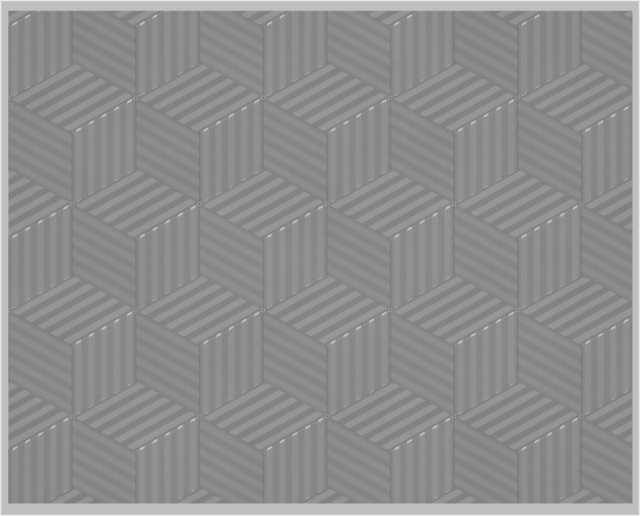
A WebGL 2 fragment shader for this pattern:

```glsl
#version 300 es
precision highp float;
// Draws a framed grey relief of stacked cubes whose three faces carry ribs.

uniform vec2 u_resolution;
out vec4 outColor;

const vec2 CANVAS = vec2(1.2427, 1.0);    // working size, height is one unit
const vec2 CUBE = vec2(0.1236, 0.1372);   // half width and side of a cube
const vec2 ORIGIN = vec2(0.3874, 0.7420); // centre of one cube
const float RIBS = 5.0;
const vec3 RIM = vec3(0.92);
const vec3 FRAME = vec3(0.75);
const vec3 TINT = vec3(0.997, 1.003, 0.997);

float hash(vec2 p) {
  return fract(sin(dot(p, vec2(127.1, 311.7))) * 43758.5453);
}

float noise(vec2 p) {
  vec2 i = floor(p), f = fract(p);
  f = f * f * (3.0 - 2.0 * f);
  return mix(mix(hash(i), hash(i + vec2(1, 0)), f.x),
             mix(hash(i + vec2(0, 1)), hash(i + vec2(1, 1)), f.x), f.y);
}

// Soft ribs across t, dark at both ends of the 0..1 range
float ribs(float t) {
  return smoothstep(-0.65, 0.65, -cos(6.28318 * RIBS * t));
}

// Line coverage at distance d, softened by at least a pixel
float stroke(float d, float halfWidth, float px) {
  float soft = max(px, 0.0012);
  return 1.0 - smoothstep(halfWidth - 0.5 * soft, halfWidth + soft, abs(d));
}

// Positive inside the rectangle lo..hi
float inside(vec2 p, vec2 lo, vec2 hi) {
  vec2 d = min(p - lo, hi - p);
  return min(d.x, d.y);
}

// Offset from the nearest centre of the hexagonal lattice
vec2 hexCell(vec2 q) {
  vec2 period = vec2(2.0, 3.0);
  vec2 a = mod(q + 0.5 * period, period) - 0.5 * period;
  vec2 b = mod(q, period) - 0.5 * period;
  vec2 stretch = vec2(0.866025, 1.0);
  return length(a * stretch) < length(b * stretch) ? a : b;
}

// Grey level of the ribbed face under offset h
float faceTone(vec2 h, float px) {
  float a = h.y + 0.5 * h.x;
  float b = h.y - 0.5 * h.x;
  float top = mix(0.512, 0.585, ribs(b));
  float left = mix(0.522, 0.553, ribs(-a));
  float right = mix(0.527, 0.565, ribs(h.x));
  float soft = px / CUBE.y;
  float side = mix(left, right, smoothstep(-soft, soft, h.x));
  return mix(side, top, smoothstep(-soft, soft, min(a, b)));
}

// Grooves, dashed glints and corner points along the cube edges
float edgeTone(float tone, vec2 h, float px) {
  float a = h.y + 0.5 * h.x;
  float b = h.y - 0.5 * h.x;
  float slope = CUBE.y * 0.874;

  // Upright grooves: the middle edge and the two outer sides
  float middle = stroke(h.x * CUBE.x, 0.0009, px) * step(h.y, 0.0);
  float outer = stroke((1.0 - abs(h.x)) * CUBE.x, 0.0009, px);
  tone -= 0.045 * max(middle, outer);

  // Falling edges, front and back of the top face
  float front = stroke(a * slope, 0.0008, px) * step(h.x, 0.0);
  float back = stroke((1.0 - a) * slope, 0.0008, px) * step(0.0, h.x);
  tone -= 0.022 * max(front, back);

  // Rising edges catch the light once per upright rib
  float dash = smoothstep(0.05, 0.8, -cos(6.28318 * RIBS * h.x));
  float nearGlint = stroke(b * slope, 0.0014, px) * step(0.0, h.x);
  float farGlint = stroke((1.0 - b) * slope, 0.0012, px) * step(h.x, 0.0);
  tone = mix(tone, 0.80, nearGlint * (0.10 + 0.70 * dash));
  tone = mix(tone, 0.76, farGlint * (0.06 + 0.48 * dash));

  // Dark pit ringed by a faint light where six faces meet
  vec2 sideCorner = vec2(abs(h.x) - 1.0, h.y - 0.5) * CUBE;
  vec2 lowCorner = (h + vec2(0.0, 1.0)) * CUBE;
  float corner = min(length(sideCorner), length(lowCorner));
  tone = mix(tone, 0.66, 0.55 * stroke(corner, 0.0038, px));
  return mix(tone, 0.43, 0.7 * stroke(corner, 0.0016, px));
}

void main() {
  vec2 p = gl_FragCoord.xy / u_resolution * CANVAS;
  float px = 1.0 / min(u_resolution.x / CANVAS.x, u_resolution.y);

  vec2 q = (p - ORIGIN) / CUBE;
  vec2 h = hexCell(q);
  vec2 id = floor((q - h) * 2.0 + 0.5);

  // Slight unevenness per cube, then mottling and fine grain
  float tone = edgeTone(faceTone(h, px), h, px);
  tone += 0.007 * (hash(id) - 0.5);
  tone += 0.010 * (noise(p * 14.0) - 0.5) + 0.009 * (noise(p * 150.0) - 0.5);
  tone -= 0.012 * smoothstep(0.3, 0.8, length(p - 0.5 * CANVAS));

  // Panel, flat frame and pale outer rim
  float panel = inside(p, vec2(0.0162, 0.0243), CANVAS - vec2(0.0146, 0.0210));
  float frame = inside(p, vec2(0.0023), CANVAS - vec2(0.0023));
  vec3 color = mix(RIM, FRAME, smoothstep(-px, px, frame));
  color = mix(color, tone * TINT, smoothstep(-px, px, panel));
  outColor = vec4(color, 1.0);
}
```
